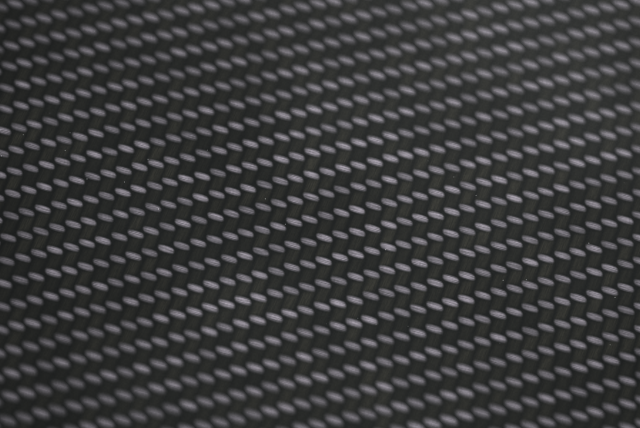
A Shadertoy shader for this texture:

```glsl
// Dark twill weave seen at a shallow angle: a slanted lattice of pale, tilted
// strand floats over dull olive cross strands. A mild perspective scales the
// lattice, and edges soften away from a tilted band of sharp focus.

float hash(vec2 p) {
    vec3 q = fract(vec3(p.xyx) * 0.1031);
    q += dot(q, q.yzx + 33.33);
    return fract((q.x + q.y) * q.z);
}

float noise(vec2 p) {
    vec2 i = floor(p), f = fract(p);
    f = f * f * (3.0 - 2.0 * f);
    return mix(mix(hash(i), hash(i + vec2(1, 0)), f.x),
               mix(hash(i + vec2(0, 1)), hash(i + vec2(1, 1)), f.x), f.y);
}

// Signed distance to a pale float: a tapered capsule tilted down to the right.
float floatDistance(vec2 p) {
    vec2 along = normalize(vec2(1.0, -0.27));
    vec2 l = vec2(dot(p, along), dot(p, vec2(-along.y, along.x)));
    l.x += l.y * 0.3;
    float taper = 0.0012 * smoothstep(0.004, 0.018, abs(l.x));
    return length(vec2(max(abs(l.x) - 0.0135, 0.0), l.y)) - 0.0068 + taper;
}

// Signed distance to a cross strand: a sheared, rounded box.
float crossDistance(vec2 p) {
    p.x -= p.y * 0.42;
    vec2 d = abs(p) - vec2(0.007, 0.010);
    return length(max(d, 0.0)) + min(max(d.x, d.y), 0.0) - 0.005;
}

void mainImage(out vec4 fragColor, in vec2 fragCoord) {
    vec2 p = (fragCoord - 0.5 * iResolution.xy) / iResolution.y;

    // Focus band falls towards the right
    float defocus = smoothstep(0.06, 0.55, abs(p.y + 0.05 + 0.12 * p.x));
    float soft = max(0.0036 + 0.0070 * defocus, 1.0 / iResolution.y);

    // Perspective, then coordinates along the two lattice steps
    vec2 q = p / (1.0 - 0.075 * p.y) - vec2(-0.022, 0.040);
    vec2 stepAcross = vec2(0.0371, 0.0078);
    vec2 stepUp = vec2(0.0020, 0.0522);
    mat2 lattice = mat2(stepAcross, stepUp);
    vec2 nearest = floor(inverse(lattice) * q + 0.5);

    // Gather floats and cross strands of the neighbouring cells
    float pale = 0.0, olive = 0.0;
    for (int j = -1; j <= 1; j++) {
        for (int i = -1; i <= 1; i++) {
            vec2 id = nearest + vec2(i, j);
            vec2 jitter = vec2(hash(id + 71.0), hash(id + 113.0)) - 0.5;
            vec2 l = q - lattice * id - jitter * 0.0024;
            float mask = smoothstep(soft, -soft, floatDistance(l));
            // Light falls off towards the ends and the lower edge
            float sheen = 1.0 - 0.30 * smoothstep(0.003, 0.021, abs(l.x - 0.002));
            sheen *= 0.95 + 14.0 * clamp(l.y + 0.27 * l.x, -0.006, 0.006);
            pale = max(pale, mask * sheen * mix(0.76, 1.06, hash(id + 200.0)));
            float strand = smoothstep(soft * 1.8, -soft * 1.8,
                                      crossDistance(l - 0.5 * stepUp));
            olive = max(olive, strand * mix(0.35, 1.0, hash(id + 307.0)));
        }
    }

    // Fine filaments, visible only in focus
    float filament = noise(vec2(q.x * 50.0, (q.y + 0.27 * q.x) * 560.0));
    pale *= 1.0 + 0.40 * (filament - 0.5) * (1.0 - defocus);
    float ribs = noise(vec2((q.x - 0.42 * q.y) * 380.0, q.y * 70.0));
    olive *= 1.0 + 0.60 * (ribs - 0.5) * (1.0 - defocus);

    vec3 color = mix(vec3(0.130, 0.138, 0.138), vec3(0.202, 0.204, 0.188), olive);
    color = mix(color, vec3(0.550, 0.530, 0.565), pale);

    // Haze at the upper right, shade at the corners, uneven light, slight grain
    color += 0.055 * smoothstep(-0.1, 0.9, p.y + 0.5 * p.x);
    color *= 1.05 - 0.24 * dot(p, p) + 0.07 * p.x;
    color *= 0.93 + 0.14 * noise(p * 5.0 + 9.0);
    color *= 0.96 + 0.08 * noise(p * 300.0);

    // Sparse dust on the focused cloth
    vec2 dustCell = floor(p * 18.0);
    vec2 dustAt = 0.2 + 0.6 * vec2(hash(dustCell + 411.0), hash(dustCell + 523.0));
    float dust = length(p * 18.0 - dustCell - dustAt) / 18.0;
    float present = step(0.88, hash(dustCell + 617.0)) * (1.0 - smoothstep(0.0, 0.3, defocus));
    color += 0.22 * present * smoothstep(0.0028, 0.0004, dust);

    fragColor = vec4(color, 1.0);
}
```
